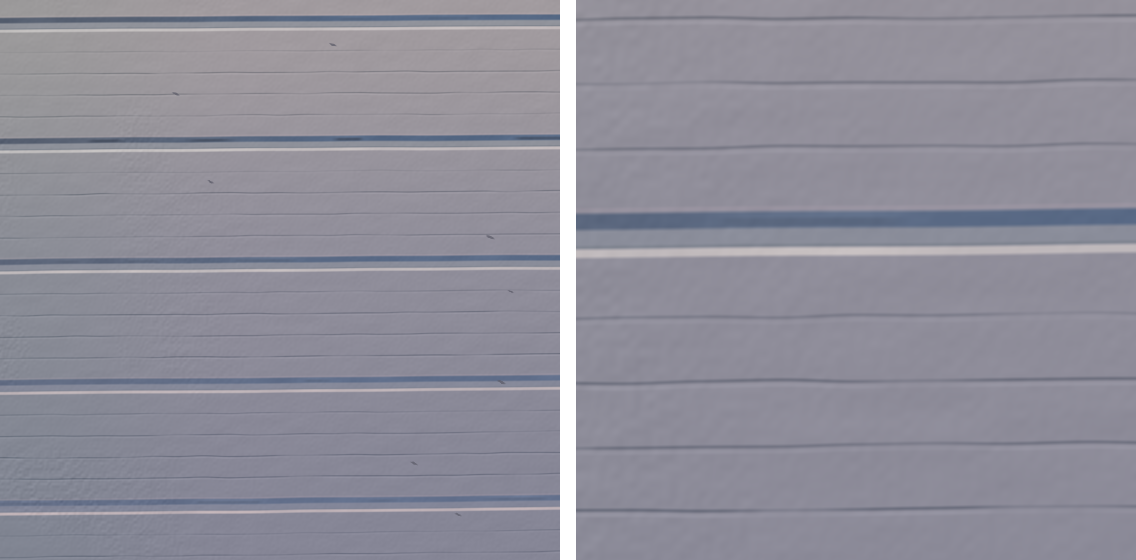
Left, the full canvas; right, a detail of the centre.
Write a Shadertoy shader that draws this texture.

```glsl
// Painted horizontal siding: five tilted grooves with lit lips, fine scored lines, grain and specks.

const float PERIOD = 0.2153;       // groove spacing
const float FIRST_GROOVE = 0.0335; // distance of the first groove from the top
const float SCORE_START = 0.0572;  // first scored line below its groove
const float SCORE_STEP = 0.0382;
const int SCORES = 4;
const int SPECKS = 8;

float hash(vec2 p) {
    return fract(sin(dot(p, vec2(127.1, 311.7))) * 43758.5453);
}

float noise(vec2 p) {
    vec2 i = floor(p), f = fract(p);
    f = f * f * (3.0 - 2.0 * f);
    return mix(mix(hash(i), hash(i + vec2(1, 0)), f.x),
               mix(hash(i + vec2(0, 1)), hash(i + vec2(1, 1)), f.x), f.y);
}

// Soft-edged strip between lo and hi
float band(float d, float lo, float hi, float soft) {
    return smoothstep(lo - soft, lo + soft, d) * (1.0 - smoothstep(hi - soft, hi + soft, d));
}

// Soft line of the given half width
float stroke(float d, float halfWidth, float soft) {
    return 1.0 - smoothstep(halfWidth - soft, halfWidth + soft, abs(d));
}

// Difference of two shifted noise samples, like light grazing a rough coat
float relief(vec2 p, float scale) {
    vec2 q = p * scale;
    return noise(q) - noise(q + vec2(0.35, 0.6));
}

// Paint lit from the top, slightly greener at the left edge
vec3 paintColor(vec2 p) {
    vec3 top = vec3(0.632, 0.607, 0.622);
    vec3 middle = vec3(0.567, 0.558, 0.605);
    vec3 bottom = vec3(0.525, 0.525, 0.588);
    vec3 c = mix(top, middle, smoothstep(0.0, 0.5, p.y));
    c = mix(c, bottom, smoothstep(0.35, 1.0, p.y));
    return c + vec3(-0.022, -0.004, -0.016) * (1.0 - smoothstep(0.0, 0.45, p.x));
}

// Scored lines: a broken dark cut with a faint light edge beneath
vec3 addScores(vec3 c, float x, float d, float row, float soft) {
    for (int i = 0; i < SCORES; i++) {
        float id = row * 7.0 + float(i);
        float wobble = (noise(vec2(x * 22.0, id)) - 0.5) * 0.0016;
        float e = d - SCORE_START - SCORE_STEP * float(i) - wobble;
        float wear = smoothstep(0.1, 0.75, noise(vec2(x * 13.0, id + 40.0)));
        float depth = (i == 0 ? 0.6 : 1.0) * mix(0.35, 1.0, wear) * mix(0.8, 1.1, hash(vec2(id, 3.0)));
        c -= vec3(0.125, 0.11, 0.105) * depth * stroke(e, 0.0009, soft);
        c += 0.03 * depth * stroke(e - 0.003, 0.0011, soft);
    }
    return c;
}

// Groove: faint upper rim, blue shadow, grey slope, thin cut, bright lower lip
vec3 addGroove(vec3 c, float x, float d, float row, float soft) {
    float wear = noise(vec2(x * 16.0, row * 5.0 + 9.0));
    float fade = smoothstep(0.5, 4.0, row);
    vec3 shadow = mix(vec3(0.35, 0.385, 0.45), vec3(0.34, 0.415, 0.525), smoothstep(0.1, 0.7, x));
    shadow = mix(shadow, vec3(0.41, 0.455, 0.565), fade * 0.75) + (wear - 0.5) * 0.05;
    vec3 slope = mix(vec3(0.555, 0.57, 0.605), vec3(0.51, 0.525, 0.6), fade);
    vec3 lip = mix(vec3(0.79, 0.78, 0.775), vec3(0.77, 0.715, 0.73), max(fade, x * 0.5));

    c += vec3(0.03, 0.018, 0.02) * band(d, -0.0085, -0.005, soft);
    c = mix(c, slope, 0.85 * band(d, 0.003, 0.016, soft));
    c = mix(c, shadow, band(d, -0.0052, 0.0045, soft * 1.5));

    // Dark residue gathers in patches, most of all in the second groove
    float grime = smoothstep(0.55, 0.85, wear) * (row == 1.0 ? 0.6 : 0.2);
    c = mix(c, vec3(0.22, 0.25, 0.31), grime * stroke(d - 0.001, 0.0024, soft * 1.5));

    c = mix(c, vec3(0.44, 0.47, 0.51), 0.55 * (1.0 - 0.6 * fade) * stroke(d - 0.0148, 0.0009, soft));
    return mix(c, lip, (0.8 + 0.2 * wear) * stroke(d - 0.0186, 0.0025, soft * 1.3));
}

// Small slanted chips scattered toward the right
vec3 addSpecks(vec3 c, vec2 p, float soft) {
    for (int i = 0; i < SPECKS; i++) {
        float id = float(i);
        vec2 center = vec2(0.3 + 0.65 * hash(vec2(id, 1.7)), (id + hash(vec2(id, 5.3))) / float(SPECKS));
        vec2 q = p - center;
        q.y -= q.x * 0.35 + (noise(p * 260.0) - 0.5) * 0.002;
        float size = mix(0.004, 0.0085, hash(vec2(id, 8.1)));
        float dist = (length(q * vec2(1.0, 2.8)) - size) / 2.0;
        c = mix(c, vec3(0.36, 0.36, 0.41), 0.75 * (1.0 - smoothstep(-soft, soft, dist)));
    }
    return c;
}

void mainImage(out vec4 fragColor, in vec2 fragCoord) {
    vec2 p = fragCoord / iResolution.xy;
    p.y = 1.0 - p.y; // measured downward from the top
    float soft = max(0.8 / iResolution.y, 0.0011);

    // Boards rise to the right, a little more toward the bottom
    float tilt = (p.x - 0.5) * mix(0.006, 0.0105, p.y);
    float waviness = (noise(vec2(p.x * 9.0, p.y * 6.0)) - 0.5) * 0.0014;
    float along = p.y + tilt + waviness - FIRST_GROOVE;
    float row = floor(along / PERIOD + 0.1);
    float d = along - row * PERIOD;

    vec3 color = paintColor(p);
    color = addScores(color, p.x, d, row, soft);
    color = addGroove(color, p.x, d, row, soft);
    color = addSpecks(color, p, soft);

    // Grain, rougher in patches near the left edge
    float rough = (1.0 - smoothstep(0.0, 0.55, p.x)) * smoothstep(0.35, 0.8, noise(p * 8.0 + 3.0));
    color += relief(p, 190.0) * mix(0.012, 0.05, rough) + relief(p * vec2(0.5, 1.0), 60.0) * 0.012;
    fragColor = vec4(clamp(color, 0.0, 1.0), 1.0);
}
```
